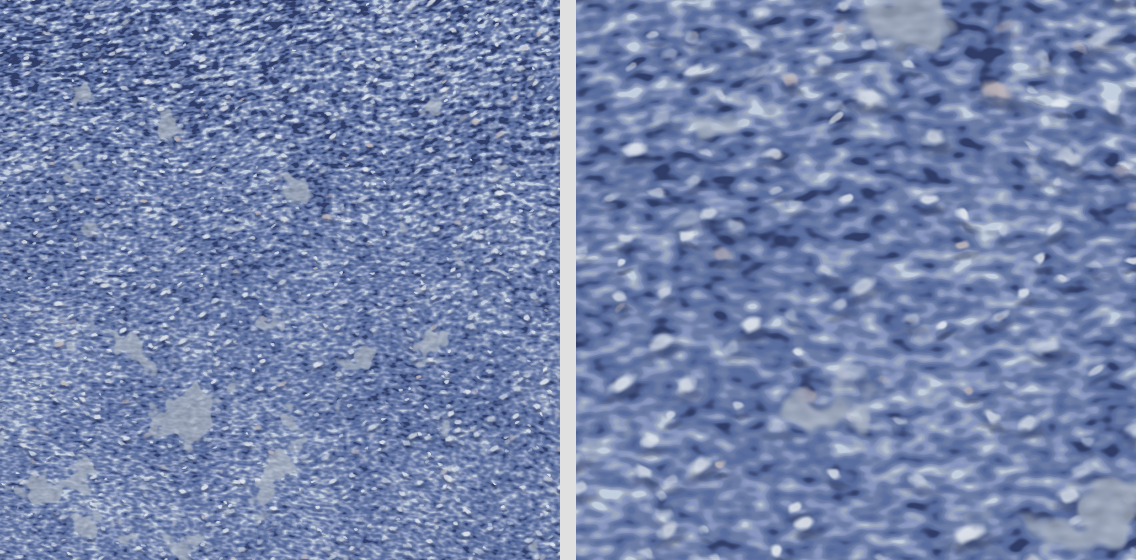
Left: the whole. Right: its middle third, enlarged.
Give the GLSL for this texture, as a three.js fragment shader.

```glsl
// Weathered blue surface with fine, nearly horizontal streaks, pale flecks and worn patches.
// Stretched gradient noise picks a tone from a colour ramp; jittered cells scatter the
// flecks with dark undersides, and a ragged noise threshold lays the grey patches on top.

varying vec2 vUv;

const vec3 NAVY = vec3(0.19, 0.24, 0.41);
const vec3 BLUE = vec3(0.35, 0.43, 0.63);
const vec3 SLATE = vec3(0.42, 0.49, 0.65);
const vec3 PERIWINKLE = vec3(0.53, 0.59, 0.76);
const vec3 GREY = vec3(0.61, 0.66, 0.75);
const vec3 PALE = vec3(0.76, 0.81, 0.88);
const vec3 WORN = vec3(0.63, 0.67, 0.74);
const vec3 WHITE = vec3(0.90, 0.92, 0.94);
const vec3 TAN = vec3(0.78, 0.73, 0.73);

const vec2 STREAK_SCALE = vec2(56.0, 112.0);
const vec2 GRAIN_SCALE = vec2(105.0, 190.0);
const vec2 LONG_SCALE = vec2(24.0, 98.0);
const vec2 CLUMP_SCALE = vec2(13.0, 24.0);
const vec2 FLECK_CELLS = vec2(44.0, 60.0);
const float FLECK_SHARE = 0.42;
const float STREAK_CONTRAST = 3.1;
const float CLUMP_CONTRAST = 0.9;
const float BROAD_CONTRAST = 1.1;
const float SLOPE_BOTTOM = -0.10;
const float SLOPE_TOP = 0.13;
const float PATCH_SCALE = 8.0;
const vec2 WORN_CENTRE = vec2(0.32, 0.18);

float hash(vec2 p) {
  vec3 q = fract(vec3(p.xyx) * 0.1031);
  q += dot(q, q.yzx + 33.33);
  return fract((q.x + q.y) * q.z);
}

float cornerSlope(vec2 cell, vec2 offset) {
  float angle = 6.2832 * hash(cell);
  return dot(vec2(cos(angle), sin(angle)), offset);
}

float gradientNoise(vec2 p) {
  vec2 i = floor(p);
  vec2 f = p - i;
  vec2 u = f * f * f * (f * (f * 6.0 - 15.0) + 10.0);
  vec2 e = vec2(1.0, 0.0);
  float low = mix(cornerSlope(i, f), cornerSlope(i + e.xy, f - e.xy), u.x);
  float high = mix(cornerSlope(i + e.yx, f - e.yx), cornerSlope(i + e.xx, f - e.xx), u.x);
  return mix(low, high, u.y);
}

float fractalNoise(vec2 p) {
  float sum = 0.0;
  float weight = 1.0;
  for (int k = 0; k < 4; k++) {
    sum += weight * gradientNoise(p);
    p = p * 2.07 + 17.3;
    weight *= 0.64;
  }
  return sum;
}

// Shear and ripple that tilt the streaks
vec2 flow(vec2 p) {
  float slope = mix(SLOPE_BOTTOM, SLOPE_TOP, p.y);
  float ripple = 0.012 * gradientNoise(p * 5.0 + 40.0);
  return vec2(p.x, p.y - slope * (p.x - 0.5) + ripple) + 3.0;
}

// Tone in standard deviations, from dark to light
vec3 toneRamp(float t) {
  vec3 c = mix(NAVY, BLUE, smoothstep(-2.2, -0.8, t));
  c = mix(c, SLATE, smoothstep(-0.8, 0.0, t));
  c = mix(c, PERIWINKLE, smoothstep(0.0, 0.8, t));
  c = mix(c, GREY, smoothstep(0.8, 1.35, t));
  return mix(c, PALE, smoothstep(1.35, 2.1, t));
}

// x: fleck cover, y: shadow cover, z: warmth
vec3 flecks(vec2 p) {
  p += vec2(0.0030, 0.0018) * gradientNoise(p * 150.0);
  vec2 g = p * FLECK_CELLS;
  vec2 home = floor(g);
  vec3 cover = vec3(0.0);
  for (int j = -1; j <= 1; j++) {
    for (int i = -1; i <= 1; i++) {
      vec2 cell = home + vec2(float(i), float(j));
      vec2 jitter = vec2(hash(cell + 11.7), hash(cell + 53.1));
      vec2 d = (g - cell - jitter) / FLECK_CELLS;
      d.y -= d.x * 0.8 * (hash(cell + 71.9) - 0.45);
      float size = mix(0.65, 1.4, pow(hash(cell + 29.3), 1.6));
      vec2 radius = size * vec2(mix(0.0045, 0.0085, hash(cell + 37.7)), 0.0041);
      float present = step(hash(cell), FLECK_SHARE) * mix(0.35, 1.0, hash(cell + 7.9));
      float body = present * (1.0 - smoothstep(0.4, 1.15, length(d / radius)));
      vec2 below = (d + vec2(-0.002, 0.0065)) / (radius * vec2(1.7, 0.9));
      float shade = present * (1.0 - smoothstep(0.2, 1.2, length(below)));
      float warm = step(0.9, hash(cell + 91.3));
      cover = max(cover, vec3(body, shade, body * warm));
    }
  }
  return cover;
}

// Ragged worn areas, densest around WORN_CENTRE
float wornPatches(vec2 p) {
  vec2 d = (p - WORN_CENTRE) / vec2(0.27, 0.26);
  float threshold = 0.60 - 0.40 * exp(-dot(d, d));
  float field = fractalNoise(p * PATCH_SCALE + 8.4);
  return smoothstep(threshold - 0.07, threshold + 0.11, field);
}

void main() {
  vec2 q = flow(vUv);
  float upper = smoothstep(0.35, 1.0, vUv.y);

  // Streaked ground, rougher and longer towards the top
  float tone = gradientNoise(q * STREAK_SCALE) + 0.8 * gradientNoise(q * GRAIN_SCALE);
  tone += mix(0.25, 0.85, upper) * gradientNoise(q * LONG_SCALE);
  tone *= STREAK_CONTRAST * mix(0.88, 1.25, upper);

  // Clumps and broad drifts of tone
  tone += CLUMP_CONTRAST * gradientNoise(q * CLUMP_SCALE);
  tone += BROAD_CONTRAST * gradientNoise(vUv * 5.0 + 21.0) + 0.1 - 0.4 * upper;
  vec3 colour = toneRamp(tone);

  // Worn patches keep a trace of the streaks
  float worn = wornPatches(vUv);
  colour = mix(colour, WORN + 0.022 * tone, 0.88 * worn);

  // Flecks over their shadows
  vec3 fleck = flecks(q);
  colour = mix(colour, NAVY * 0.85, 0.55 * fleck.y * (1.0 - 0.85 * worn));
  vec3 fleckColour = mix(WHITE, TAN, smoothstep(0.0, 0.2, fleck.z));
  colour = mix(colour, fleckColour, 0.9 * fleck.x * (1.0 - 0.7 * worn));

  gl_FragColor = vec4(colour, 1.0);
}
```
